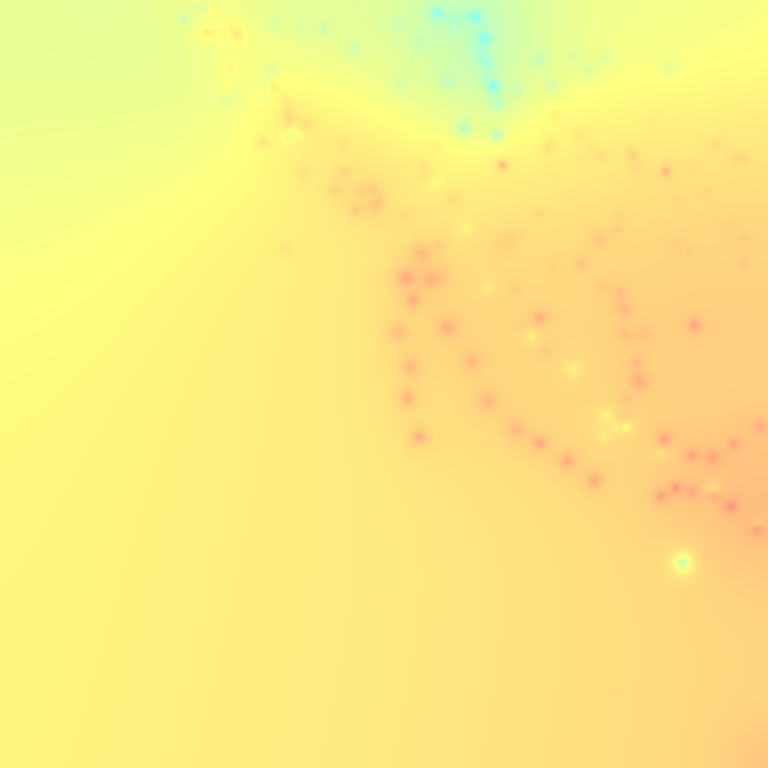
Give the GLSL for this background, as a Shadertoy shader.

```glsl
const vec3 RED = vec3(1.0, 0.5, 0.5);
const vec3 YELLOW = vec3(1.0, 1.0, 0.5);
const vec3 CYAN = vec3(0.5, 1.0, 1.0);
const float WARM_STRENGTH = 0.25;  // drift towards orange on the right
const float TOP_LEFT = 0.21;       // cool glow along the top edge
const float TOP_RIGHT = 0.32;
const float HOT = -0.34;           // heat of the spots, negative is red
const float MILD = -0.17;
const float FAINT = -0.11;
const float FRESH = 0.2;
const float COLD = 0.52;
const float LARGE = 0.0125;        // radii of the spots
const float MEDIUM = 0.0095;
const float SMALL = 0.007;

vec2 hash2(vec2 p) {
    vec3 q = fract(p.xyx * vec3(0.1031, 0.103, 0.0973));
    q += dot(q, q.yzx + 33.33);
    return fract((q.xx + q.yz) * q.zy);
}

float blob(vec2 p, vec2 centre, vec2 radius) {
    vec2 d = (p - centre) / radius;
    return exp(-dot(d, d));
}

float spot(vec2 p, vec2 centre, float radius) {
    vec2 d = (p - centre) / radius;
    return pow(1.0 + dot(d, d), -1.5);
}

float segmentGlow(vec2 p, vec2 a, vec2 b, float width) {
    vec2 ab = b - a;
    float h = clamp(dot(p - a, ab) / dot(ab, ab), 0.0, 1.0);
    return blob(p, a + ab * h, vec2(width));
}

// Spots strewn around a quadratic curve from a to c
float strand(vec2 p, vec2 a, vec2 b, vec2 c, float spread, int count, float radius, float seed) {
    float sum = 0.0;
    for (int i = 0; i < count; i++) {
        float t = float(i) / float(count - 1);
        vec2 jitter = hash2(vec2(float(i) + 1.0, seed)) * 2.0 - 1.0;
        vec2 vary = hash2(vec2(float(i) + 41.0, seed + 7.0));
        vec2 centre = mix(mix(a, b, t), mix(b, c, t), t) + jitter * spread;
        sum += mix(0.6, 1.15, vary.x) * spot(p, centre, radius * mix(0.8, 1.2, vary.y));
    }
    return sum;
}

// Broad gradients, y runs downwards
float background(vec2 p) {
    float x = clamp(p.x, 0.0, 1.0);
    float side = smoothstep(0.0, 0.4, x);
    float depth = p.y / mix(0.35, 0.19, side);
    float v = -0.03 - 0.05 * p.y - WARM_STRENGTH * pow(x, 1.3);
    v += mix(TOP_LEFT, TOP_RIGHT, side) * exp(-depth * depth);
    v -= 0.12 * segmentGlow(p, vec2(0.27, 0.0), vec2(0.47, 0.23), 0.075);
    v += 0.27 * blob(p, vec2(0.62, 0.05), vec2(0.09, 0.13));
    v -= 0.09 * blob(p, vec2(0.6, 0.42), vec2(0.13, 0.17));
    v -= 0.09 * blob(p, vec2(0.87, 0.43), vec2(0.2, 0.2));
    v -= 0.17 * blob(p, vec2(1.0, 0.66), vec2(0.13, 0.1));
    v -= 0.12 * blob(p, vec2(1.0, 1.0), vec2(0.06));
    return v;
}

float warmSpots(vec2 p) {
    float hot = strand(p, vec2(0.54, 0.32), vec2(0.52, 0.43), vec2(0.535, 0.578), 0.012, 7, LARGE, 1.0)
        + strand(p, vec2(0.56, 0.37), vec2(0.64, 0.57), vec2(0.78, 0.625), 0.008, 8, LARGE, 2.0)
        + strand(p, vec2(0.857, 0.648), vec2(0.91, 0.61), vec2(0.985, 0.69), 0.006, 6, MEDIUM, 3.0)
        + strand(p, vec2(0.866, 0.568), vec2(0.93, 0.63), vec2(0.99, 0.552), 0.005, 5, MEDIUM, 4.0)
        + spot(p, vec2(0.904, 0.423), MEDIUM)
        + spot(p, vec2(0.703, 0.414), MEDIUM)
        + spot(p, vec2(0.867, 0.223), SMALL)
        + spot(p, vec2(0.654, 0.215), SMALL) * 1.4;
    float mild = strand(p, vec2(0.28, 0.015), vec2(0.32, 0.15), vec2(0.52, 0.28), 0.03, 26, MEDIUM, 5.0)
        + strand(p, vec2(0.76, 0.32), vec2(0.86, 0.42), vec2(0.835, 0.535), 0.022, 13, MEDIUM, 6.0);
    float faint = strand(p, vec2(0.72, 0.2), vec2(0.87, 0.24), vec2(0.98, 0.28), 0.09, 30, SMALL, 8.0)
        + strand(p, vec2(0.53, 0.22), vec2(0.62, 0.25), vec2(0.75, 0.45), 0.06, 14, MEDIUM, 9.0)
        + spot(p, vec2(0.372, 0.323), MEDIUM);
    return HOT * hot + MILD * mild + FAINT * faint;
}

float coolSpots(vec2 p) {
    float cold = strand(p, vec2(0.62, 0.017), vec2(0.63, 0.09), vec2(0.65, 0.172), 0.008, 6, MEDIUM, 11.0)
        + spot(p, vec2(0.569, 0.017), MEDIUM)
        + spot(p, vec2(0.604, 0.167), MEDIUM)
        + spot(p, vec2(0.889, 0.733), LARGE) * 1.4;
    float fresh = strand(p, vec2(0.26, 0.04), vec2(0.55, 0.08), vec2(0.83, 0.1), 0.05, 24, MEDIUM, 12.0)
        + strand(p, vec2(0.565, 0.228), vec2(0.7, 0.53), vec2(0.99, 0.675), 0.012, 9, MEDIUM, 13.0)
        + strand(p, vec2(0.3, 0.12), vec2(0.36, 0.17), vec2(0.39, 0.16), 0.02, 7, SMALL, 14.0)
        + strand(p, vec2(0.787, 0.565), vec2(0.81, 0.54), vec2(0.82, 0.56), 0.006, 4, SMALL, 15.0);
    return COLD * cold + FRESH * fresh;
}

// Red at -1, yellow at 0, cyan at 1
vec3 heatColour(float v) {
    vec3 warm = mix(YELLOW, RED, clamp(-v, 0.0, 1.0));
    return mix(warm, CYAN, clamp(v, 0.0, 1.0));
}

void mainImage(out vec4 fragColor, in vec2 fragCoord) {
    vec2 p = fragCoord / iResolution.xy;
    p.y = 1.0 - p.y;
    float value = background(p) + warmSpots(p) + coolSpots(p);
    fragColor = vec4(heatColour(value), 1.0);
}
```
